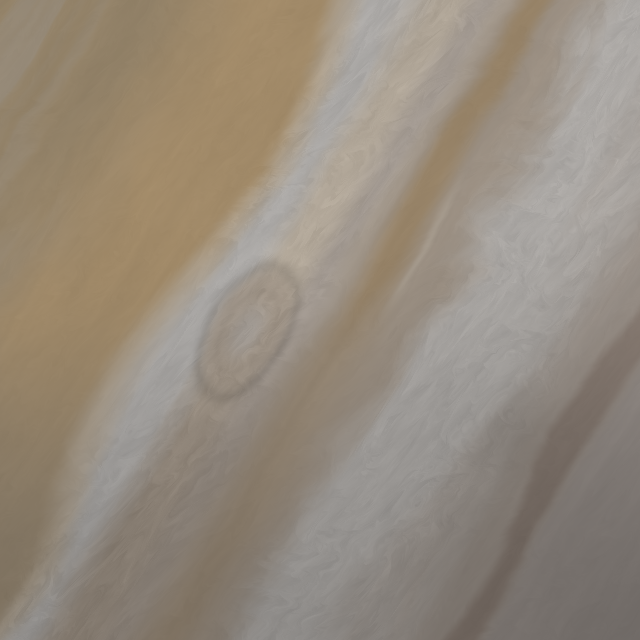
A WebGL 1 fragment shader for this texture:

```glsl
precision highp float;
// Soft diagonal cloud bands in ochre, cream and grey, with one oval eddy.
// Bands are smooth steps across a slanted flow coordinate, which is warped by
// layered sines; finer layers add streaks and curls, and light falls downward.

uniform vec2 u_resolution;

const vec3 OCHRE  = vec3(0.625, 0.535, 0.405);
const vec3 OLIVE  = vec3(0.570, 0.505, 0.405);
const vec3 STONE  = vec3(0.575, 0.530, 0.465);
const vec3 PEARL  = vec3(0.670, 0.660, 0.650);
const vec3 CREAM  = vec3(0.680, 0.640, 0.585);
const vec3 TAUPE  = vec3(0.605, 0.560, 0.510);
const vec3 BROWN  = vec3(0.590, 0.510, 0.400);
const vec3 MAUVE  = vec3(0.580, 0.550, 0.530);
const vec3 UMBER  = vec3(0.520, 0.470, 0.435);
const float SLANT = 0.57;

// Rotated, self-bending sine octaves, roughly -1 to 1
float sineLayers(vec2 p) {
  float sum = 0.0;
  float amp = 0.55;
  for (int i = 0; i < 5; i++) {
    p = mat2(0.8, -0.6, 0.6, 0.8) * p * 1.65 + 1.3;
    p += 0.7 * sin(p.yx * 1.1 + 0.4);
    sum += amp * sin(p.x) * sin(p.y);
    amp *= 0.65;
  }
  return sum;
}

// Soft-edged strip between lo and hi
float band(float s, float lo, float hi, float soft) {
  return smoothstep(lo - soft, lo + soft, s)
       * (1.0 - smoothstep(hi - soft, hi + soft, s));
}

// Elliptical radius around a centre, long axis along the flow
float ovalRadius(vec2 p, vec2 centre, vec2 halfSize) {
  vec2 along = normalize(vec2(SLANT, 1.0));
  vec2 d = p - centre;
  return length(vec2(dot(d, vec2(along.y, -along.x)), dot(d, along)) / halfSize);
}

// Tinted oval with a thin darker rim, a pale collar and a bright core
vec3 addEddy(vec3 base, vec3 tint, vec3 core, float r) {
  vec3 c = mix(base, tint, 0.85 * (1.0 - smoothstep(0.7, 1.15, r)));
  c = mix(c, core, 0.6 * (1.0 - smoothstep(0.1, 0.6, r)));
  float rim = exp(-pow((r - 1.0) / 0.10, 2.0));
  float collar = exp(-pow((r - 1.25) / 0.12, 2.0));
  float ring = exp(-pow((r - 0.62) / 0.07, 2.0));
  return c * (1.0 - 0.075 * rim + 0.02 * collar - 0.025 * ring);
}

vec3 cloudBands(float s, float y, float streak, float ragged) {
  float low = 1.0 - smoothstep(0.12, 0.60, y);

  // Ochre field with olive and stone drifts at the left
  float left = 1.0 - smoothstep(-0.42, -0.14, s + 0.09 * streak);
  vec3 c = mix(OCHRE, OLIVE, left);
  c = mix(c, STONE, left * smoothstep(-0.1, 0.5, streak) * 0.9);
  c = mix(c, STONE, 0.7 * low);

  // Pale ribbon with a scalloped edge, cream lane and its taupe lower part
  float edge = -0.030 + 0.030 * sin(y * 9.0 - 5.3) + 0.018 * ragged;
  vec3 lane = mix(CREAM, TAUPE, 1.0 - smoothstep(0.30, 0.62, y));
  c = mix(c, CREAM, 0.8 * smoothstep(edge - 0.03, edge + 0.015, s));
  c = mix(c, PEARL, smoothstep(edge + 0.005, edge + 0.055, s));
  c = mix(c, lane, smoothstep(0.04, 0.12, s + 0.03 * streak));
  c = mix(c, MAUVE * 1.06, (0.7 - 0.4 * low) * band(s, 0.165, 0.21, 0.025));

  // Brown streak that widens and dissolves downward
  float upper = smoothstep(0.38, 0.60, y);
  c = mix(c, TAUPE, smoothstep(0.19, 0.24, s));
  float brownSoft = mix(0.055, 0.018, upper);
  c = mix(c, BROWN, mix(0.65, 0.95, upper) * band(s, 0.240, 0.287, brownSoft));
  float glint = band(y, 0.53, 0.70, 0.05);
  c = mix(c, CREAM, 0.6 * glint * band(s, 0.297, 0.306, 0.006));
  c = mix(c, PEARL, 0.92 * smoothstep(0.32, 0.42, s + 0.035 * streak + 0.02 * ragged));

  // Mauve field at the right, cut by a dark tongue that narrows at its edge
  c = mix(c, mix(MAUVE, TAUPE, 0.4), smoothstep(0.50, 0.68, s + 0.06 * streak));
  float tongue = 0.695 + 0.018 * sin(y * 13.0);
  c = mix(c, UMBER, 0.9 * band(s, tongue, 0.75, 0.012));
  return mix(c, MAUVE, smoothstep(0.745, 0.775, s));
}

void main() {
  vec2 p = gl_FragCoord.xy / u_resolution;
  float across = p.x - SLANT * p.y;

  // Flow warp: broad sway plus small ragged edges
  float sway = sineLayers(vec2(across * 3.0, p.y * 2.2));
  float ragged = sineLayers(vec2(across * 11.0, p.y * 9.0) + 4.0);
  float s = across + 0.016 * sway + 0.008 * ragged;
  float streak = sineLayers(vec2(s * 8.0, p.y * 2.3) + 2.0);

  vec3 c = cloudBands(s, p.y, streak, ragged);

  // One clear oval and a dim smudge in the right pale band
  vec2 q = p + 0.005 * vec2(ragged, sway);
  float oval = ovalRadius(q, vec2(0.385, 0.485), vec2(0.060, 0.112));
  c = addEddy(c, TAUPE * 1.03, mix(MAUVE, PEARL, 0.7), oval);
  float smudge = ovalRadius(q, vec2(0.80, 0.33), vec2(0.05, 0.06));
  c *= 1.0 - 0.06 * exp(-smudge * smudge);

  // Long streaks everywhere, fine curls mostly on the pale bands
  float pale = max(band(s, -0.01, 0.20, 0.03), band(s, 0.36, 0.62, 0.06));
  float curls = sineLayers(vec2(s * 40.0, p.y * 22.0) + 2.0 * ragged);
  float flecks = sineLayers(vec2(s * 85.0, p.y * 48.0) + 1.5 * curls);
  float strands = sineLayers(vec2(s * 34.0, p.y * 4.0) + 7.0);
  c *= 1.0 + 0.018 * streak + 0.017 * strands;
  c += mix(0.005, 0.021, pale) * curls * vec3(1.0, 0.98, 0.94);
  c += mix(0.006, 0.018, pale) * flecks;

  // Light fades toward the bottom and the lower right
  float light = mix(0.83, 1.01, smoothstep(-0.05, 0.72, p.y));
  light -= 0.06 * smoothstep(0.5, 1.0, p.x) * (1.0 - smoothstep(0.1, 0.6, p.y));
  gl_FragColor = vec4(c * light, 1.0);
}
```
